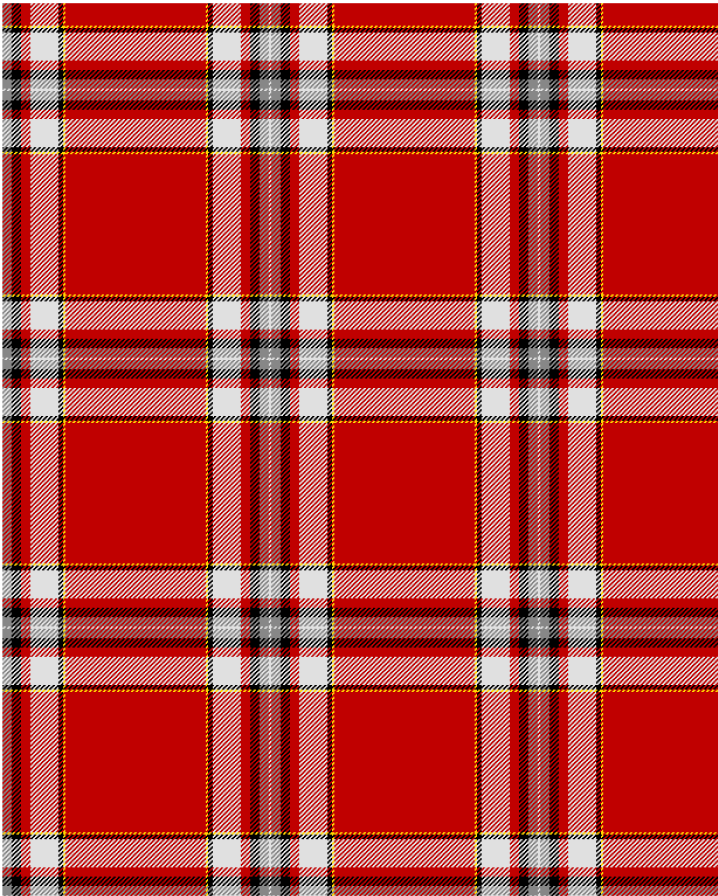
Give the GLSL for this pattern, as a WebGL 2 fragment shader.

```glsl
#version 300 es
precision highp float;
// Woven tartan: one mirrored stripe sequence serves as both warp and weft.
// A 2/2 twill picks which yarn lies on top at each crossing, and every
// pixel averages a grid of samples so the fine threads stay smooth.

uniform vec2 u_resolution;
out vec4 fragColor;

// Layout, in units of the canvas height
const float SETT_SIZE = 0.3001;                // one full repeat
const vec2  SETT_CENTRE = vec2(0.3014, 0.5996); // a mirror point of the sett
const float MARGIN_LEFT = 0.0026;
const float MARGIN_TOP = 0.0036;

// Weave, in threads
const float SETT_THREADS = 230.0;
const float TWILL_PERIOD = 4.0;
const float TWILL_OVER = 2.0;

// Outer edge of each stripe, counted in threads from the mirror point
const float PALE_LINE_END = 1.0;
const float GREY_END = 9.0;
const float BLACK_END = 17.0;
const float RED_END = 25.0;
const float WHITE_END = 49.0;
const float GUARD_END = 53.0;
const float YELLOW_END = 55.0;

// Yarn colours
const vec3 RED = vec3(0.753, 0.0, 0.0);
const vec3 WHITE = vec3(0.88);
const vec3 GREY = vec3(0.53);
const vec3 BLACK = vec3(0.0);
const vec3 YELLOW = vec3(1.0, 0.83, 0.0);
const vec3 PAPER = vec3(1.0);

const int SAMPLES = 5; // per axis

// Colour of a yarn from its thread index
vec3 yarnColor(float thread) {
    float halfSett = 0.5 * SETT_THREADS;
    float d = abs(mod(thread + 0.5 + halfSett, SETT_THREADS) - halfSett);
    if (d < PALE_LINE_END) return WHITE;
    if (d < GREY_END) return GREY;
    if (d < BLACK_END) return BLACK;
    if (d < RED_END) return RED;
    if (d < WHITE_END) return WHITE;
    if (d < GUARD_END) return BLACK;
    if (d < YELLOW_END) return YELLOW;
    return RED;
}

// Cloth colour at a point: twill diagonals rise to the right
vec3 tartan(vec2 p) {
    vec2 thread = floor((p - SETT_CENTRE) * SETT_THREADS / SETT_SIZE);
    float phase = mod(thread.x - thread.y + 0.5, TWILL_PERIOD);
    return yarnColor(phase < TWILL_OVER ? thread.x : thread.y);
}

void main() {
    vec3 sum = vec3(0.0);
    for (int j = 0; j < SAMPLES; j++) {
        for (int i = 0; i < SAMPLES; i++) {
            vec2 offset = (vec2(i, j) + 0.5) / float(SAMPLES) - 0.5;
            vec2 p = (gl_FragCoord.xy + offset) / u_resolution.y;
            bool onCloth = p.x > MARGIN_LEFT && p.y < 1.0 - MARGIN_TOP;
            sum += onCloth ? tartan(p) : PAPER;
        }
    }
    fragColor = vec4(sum / float(SAMPLES * SAMPLES), 1.0);
}
```
